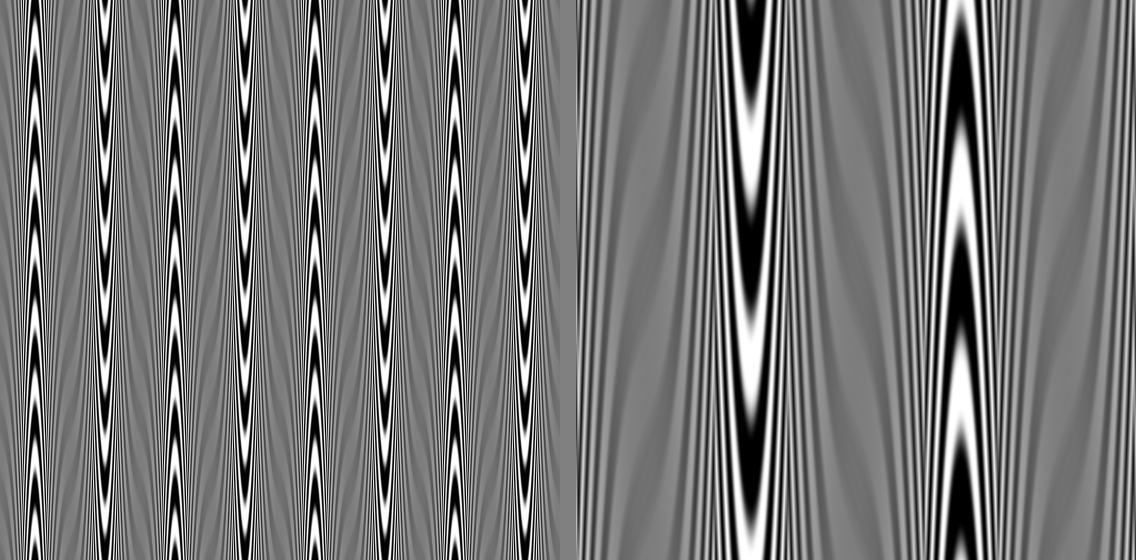
Left, the full canvas; right, a detail of the centre.
This pattern is drawn by a WebGL 1 fragment shader. Its source:

```glsl
precision highp float;

uniform vec2 u_resolution;

const float TAU = 6.2831853;
const float COLUMNS = 4.0;   // pairs of up and down chevrons across
const float ROWS = 8.0;      // chevrons down
const float SWING = 19.46;   // bend of the bands, in band periods
const float SHIFT = -0.04;   // vertical offset, in band periods
const float GRAIN = 512.0;   // averaging cells across the canvas
const int TAPS = 8;

// One band: broad black, narrower white, soft flanks
float bandProfile(float phase) {
  return smoothstep(-0.65, 0.85, cos(TAU * phase));
}

// Mean of the band over a cell that spans "spread" periods
float averagedBand(float phase, float spread) {
  float sum = 0.0;
  for (int i = 0; i < TAPS; i++) {
    float offset = (float(i) + 0.5) / float(TAPS) - 0.5;
    sum += bandProfile(phase + offset * spread);
  }
  return sum / float(TAPS);
}

// Horizontal bands bent by a steep sine wave
float bentPhase(vec2 uv, float angle) {
  return ROWS * uv.y - SWING * sin(angle) + SHIFT;
}

// Slow beat of the bands against the cells, the faint S-shaped veins
float beatPhase(float phase, float x, float slope) {
  float direction = slope < 0.0 ? -1.0 : 1.0;
  return phase + direction * (GRAIN * x - 0.5);
}

void main() {
  vec2 uv = gl_FragCoord.xy / u_resolution;
  float angle = TAU * COLUMNS * uv.x;
  float slope = cos(angle);
  float spread = SWING * TAU * COLUMNS / GRAIN * abs(slope);

  float phase = bentPhase(uv, angle);
  float chevrons = averagedBand(phase, spread);
  float veins = averagedBand(beatPhase(phase, uv.x, slope), spread);

  // Chevrons near the crests, veins where the bands are too fine to resolve
  float gray = mix(chevrons, veins, smoothstep(0.45, 0.55, spread));
  gl_FragColor = vec4(vec3(gray), 1.0);
}
```
